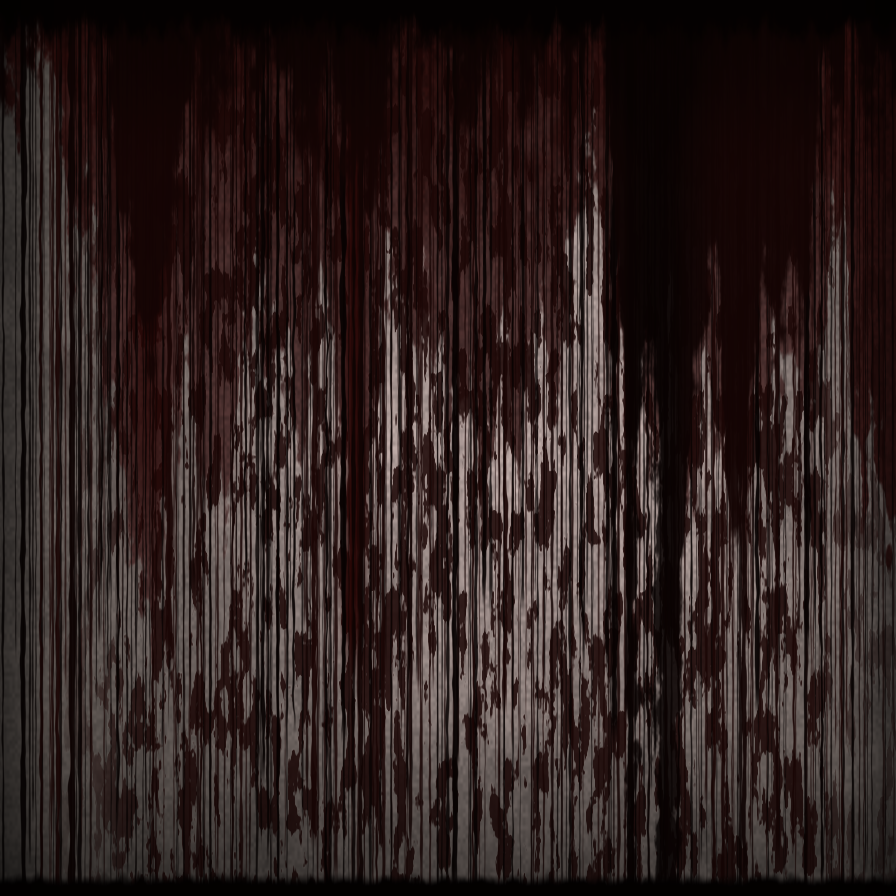
Write a WebGL 2 fragment shader that draws this texture.

```glsl
#version 300 es
precision highp float;
// Grimy plaster wall under a dark red stain, with dense paint drips running down.

#define DRIP_DENSITY 0.80
#define WIGGLE 0.13
#define RAGGED 0.20
#define GRAIN 0.22
#define INK vec3(0.028, 0.007, 0.005)
#define DARK_RED vec3(0.105, 0.022, 0.018)
#define WET_RED vec3(0.165, 0.025, 0.020)
#define STAIN vec3(0.270, 0.165, 0.160)
#define WALL_LIT vec3(0.690, 0.620, 0.605)
#define WALL_DIM vec3(0.275, 0.255, 0.240)

uniform vec2 u_resolution;
out vec4 fragColor;

float hash(vec2 p) {
    vec3 q = fract(p.xyx * vec3(0.1031, 0.1030, 0.0973));
    q += dot(q, q.yzx + 33.33);
    return fract((q.x + q.y) * q.z);
}

float noise(vec2 p) {
    vec2 i = floor(p), f = fract(p);
    f = f * f * (3.0 - 2.0 * f);
    return mix(mix(hash(i), hash(i + vec2(1, 0)), f.x),
               mix(hash(i + vec2(0, 1)), hash(i + vec2(1, 1)), f.x), f.y);
}

float fbm(vec2 p) {
    float sum = 0.0, amp = 0.53;
    for (int i = 0; i < 4; i++) {
        sum += amp * noise(p);
        p = p * 2.03 + 17.1;
        amp *= 0.5;
    }
    return sum;
}

float bump(float x, float center, float width) {
    float d = (x - center) / width;
    return exp(-d * d);
}

// How far the translucent stain hangs below the top edge
float stainDepth(float x) {
    float depth = 0.06 + 0.40 * smoothstep(0.02, 0.14, x);
    depth += 0.16 * bump(x, 0.17, 0.03) + 0.14 * bump(x, 0.395, 0.018);
    depth += 0.20 * bump(x, 0.82, 0.025) + 0.08 * bump(x, 0.99, 0.03);
    depth -= 0.12 * bump(x, 0.435, 0.022) + 0.24 * bump(x, 0.655, 0.030);
    depth -= 0.08 * bump(x, 0.865, 0.015) + 0.20 * bump(x, 0.935, 0.018);
    return depth + 0.20 * (noise(vec2(x * 48.0, 3.0)) - 0.5)
                 + 0.14 * (noise(vec2(x * 140.0, 9.0)) - 0.5);
}

// How far the opaque mass hangs below the top edge
float massDepth(float x) {
    float block = smoothstep(0.675, 0.705, x) * (1.0 - smoothstep(0.89, 0.93, x));
    float depth = 0.065 + 0.26 * block;
    depth += 0.30 * bump(x, 0.17, 0.035) + 0.13 * bump(x, 0.40, 0.06);
    depth += 0.25 * bump(x, 0.705, 0.014) + 0.42 * bump(x, 0.75, 0.016);
    depth += 0.27 * bump(x, 0.82, 0.018);
    return depth + 0.17 * (noise(vec2(x * 60.0, 21.0)) - 0.5);
}

// One row of drips: x is coverage, y is a random tint
vec2 drips(vec2 p, float count, float seed) {
    float id = floor(p.x * count);
    float center = (id + 0.5) / count;
    float r = hash(vec2(id, seed)), r2 = hash(vec2(id, seed + 5.0));
    float bend = noise(vec2(id * 7.3 + seed, p.y * 26.0)) - 0.5;
    bend += 0.5 * (noise(vec2(id * 3.1 + seed, p.y * 80.0)) - 0.5);
    float offset = fract(p.x * count) - mix(0.34, 0.66, r2) - WIGGLE * bend;
    float swell = noise(vec2(id * 5.7 + seed, p.y * 34.0));
    float width = mix(0.06, 0.20, r * r) * mix(0.55, 1.35, swell);
    float soft = max(0.05, count / u_resolution.y * 0.8);
    float line = 1.0 - smoothstep(width - soft, width + soft, abs(offset));
    // Sparser near both sides; some drips run out before the floor
    float inside = smoothstep(0.0, 0.10, center) * (1.0 - 0.45 * smoothstep(0.90, 0.95, center));
    float keep = step(hash(vec2(id, seed + 11.0)), DRIP_DENSITY * mix(0.5, 1.0, inside));
    float tip = 0.65 * hash(vec2(id, seed + 19.0)) - 0.30;
    return vec2(line * keep * smoothstep(tip - 0.01, tip + 0.03, p.y), r2);
}

void main() {
    vec2 p = gl_FragCoord.xy / u_resolution;
    float down = 1.0 - p.y;
    float rough = fbm(p * vec2(95.0, 32.0));
    float fine = noise(p * vec2(330.0, 210.0));

    // Plaster with a pool of light right of the middle
    vec2 toLight = (p - vec2(0.58, 0.50)) * vec2(1.0, 1.05);
    vec3 col = mix(WALL_DIM, WALL_LIT, exp(-5.5 * dot(toLight, toLight)));
    col *= 1.0 + GRAIN * (fine - 0.5) + 0.3 * (fbm(p * 14.0) - 0.5);

    // Translucent stain with a ragged lower edge
    float stain = smoothstep(-0.02, 0.025, stainDepth(p.x) - down + RAGGED * (rough - 0.5));
    vec3 stainCol = mix(STAIN, DARK_RED * 1.3, smoothstep(0.60, 0.98, p.y + 0.25 * (rough - 0.5)));
    stainCol = mix(stainCol, WET_RED, 0.75 * smoothstep(0.90, 0.98, p.x));
    col = mix(col, stainCol * (0.85 + 0.3 * fine), stain * 0.94);

    // Torn dark flecks, stretched along the flow
    float fleck = fbm(p * vec2(120.0, 22.0) + 40.0) + 0.10 * (fine - 0.5);
    float fleckZone = smoothstep(0.03, 0.18, p.x) * (1.0 - 0.5 * smoothstep(0.90, 0.95, p.x));
    col = mix(col, DARK_RED, 0.85 * fleckZone * smoothstep(0.52, 0.60, fleck));

    // Long wet streaks
    float streak = bump(p.x + 0.008 * (rough - 0.5), 0.395, 0.012) * smoothstep(0.22, 0.32, p.y);
    streak += 0.7 * bump(p.x, 0.165, 0.022) * smoothstep(0.30, 0.55, p.y);
    col = mix(col, WET_RED, clamp(streak, 0.0, 0.9));

    // Four rows of drips, from fine to broad
    for (int i = 0; i < 4; i++) {
        float k = float(i);
        vec2 drip = drips(p, 173.0 - 39.0 * k, 31.0 + 47.0 * k);
        vec3 dripCol = mix(INK, DARK_RED, smoothstep(0.35, 0.8, drip.y));
        col = mix(col, dripCol, drip.x * (0.72 + 0.07 * k));
    }

    // Opaque mass and its heavy trail
    float mass = smoothstep(-0.03, 0.05, massDepth(p.x) - down + 0.16 * (rough - 0.5));
    float trail = bump(p.x, 0.745, 0.020) + 0.75 * bump(p.x, 0.705, 0.012);
    mass = max(mass, smoothstep(0.55, 0.75, trail + 0.9 * (rough - 0.5)) * 0.9);
    vec3 massCol = mix(DARK_RED * 0.75, INK, clamp(bump(p.x, 0.73, 0.05) + 0.6 * smoothstep(0.8, 0.97, p.y), 0.0, 1.0));
    col = mix(col, massCol, mass * 0.94);

    // Soot along the top and floor, then darkened sides
    float soot = smoothstep(0.945, 0.985, p.y + 0.05 * (rough - 0.5));
    soot = max(soot, 1.0 - smoothstep(0.012, 0.026, p.y + 0.012 * (rough - 0.5)));
    col = mix(col, INK * 0.5, soot);
    col *= mix(0.6, 1.0, smoothstep(0.0, 0.07, min(p.x, 1.0 - p.x)));
    col *= mix(0.7, 1.0, smoothstep(0.0, 0.22, p.y));
    fragColor = vec4(col, 1.0);
}
```
